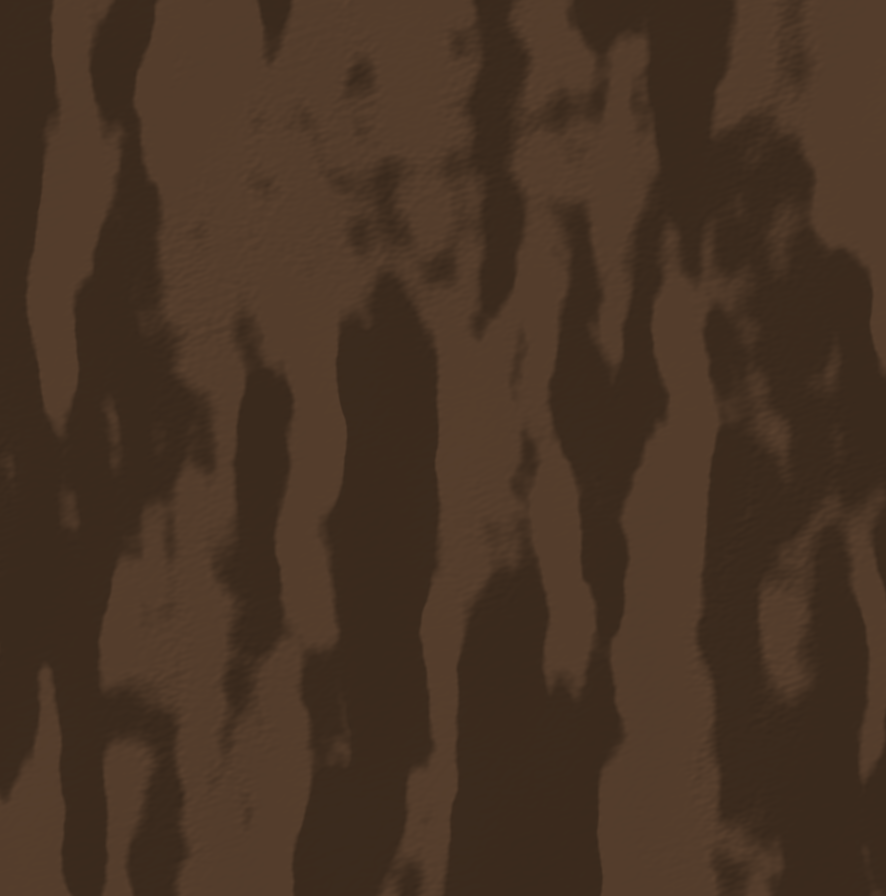
Reproduce this texture procedurally as a WebGL 2 fragment shader.

```glsl
#version 300 es
precision highp float;
// Weathered brown bark: soft-edged vertical streaks in two tones with faint relief.

#define DARK_TONE vec3(0.230, 0.166, 0.115)
#define LIGHT_TONE vec3(0.330, 0.240, 0.173)
#define MASS_FREQ vec2(4.5, 1.3)
#define STREAK_FREQ vec2(12.0, 1.9)
#define LUMP_FREQ vec2(24.0, 8.0)
#define BLOTCH_FREQ vec2(25.0, 18.0)
#define GRAIN_FREQ vec2(95.0, 150.0)
#define THRESHOLD 0.01
#define SHARP_EDGE 0.055
#define SOFT_EDGE 0.19
#define WARP 0.014
#define RELIEF 0.035

uniform vec2 u_resolution;
out vec4 fragColor;

vec2 hashGradient(vec2 cell) {
    float h = fract(sin(dot(cell, vec2(127.1, 311.7))) * 43758.5453);
    float angle = 6.28318 * h;
    return vec2(cos(angle), sin(angle));
}

// Gradient noise, roughly -0.7 to 0.7
float noise(vec2 p) {
    vec2 cell = floor(p);
    vec2 f = fract(p);
    vec2 w = f * f * f * (f * (f * 6.0 - 15.0) + 10.0);
    vec2 e = vec2(1.0, 0.0);
    float a = dot(hashGradient(cell), f);
    float b = dot(hashGradient(cell + e.xy), f - e.xy);
    float c = dot(hashGradient(cell + e.yx), f - e.yx);
    float d = dot(hashGradient(cell + e.xx), f - e.xx);
    return mix(mix(a, b, w.x), mix(c, d, w.x), w.y);
}

// Where the streaks break up into blurred blotches
float blotchMask(vec2 p) {
    return smoothstep(-0.05, 0.3, noise(p * vec2(5.0, 2.6) + 71.3));
}

// Signed height of the light tone over the dark one
float streakField(vec2 p, float blotchy) {
    vec2 q = p;
    q.x += WARP * noise(p * vec2(6.0, 5.0) + 13.7);
    q.x += 0.3 * WARP * noise(p * vec2(20.0, 22.0) + 5.1);
    float field = 0.55 * noise(q * MASS_FREQ + 3.4);
    field += noise(q * STREAK_FREQ + 27.6);
    field += 0.45 * noise(q * LUMP_FREQ + 41.2);
    field += (0.10 + 0.38 * blotchy) * noise(q * BLOTCH_FREQ + 58.9);
    field += 0.045 * noise(p * vec2(75.0, 60.0) + 9.5);
    return field;
}

// Fine slanted wrinkles
float grain(vec2 p) {
    vec2 slanted = vec2(p.x + 0.4 * p.y, p.y - 0.35 * p.x);
    return noise(slanted * GRAIN_FREQ) + 0.6 * noise(slanted * vec2(45.0, 75.0) + 33.0);
}

void main() {
    vec2 p = gl_FragCoord.xy / u_resolution.y;

    // Two flat tones joined by edges of varying softness
    float blotchy = blotchMask(p);
    float field = streakField(p, blotchy) - THRESHOLD;
    float edge = mix(SHARP_EDGE, SOFT_EDGE, blotchy);
    float tone = smoothstep(-edge, edge, field);
    vec3 color = mix(DARK_TONE, LIGHT_TONE, tone);

    // Relief lit from the upper left, strongest along the edges
    vec2 toLight = vec2(-0.0018, 0.0022);
    float slope = grain(p) - grain(p + toLight);
    float border = exp(-pow(field / (edge * 1.5), 2.0));
    float roughness = (0.12 + 0.88 * border) * (0.5 + 0.5 * blotchy);
    color *= 1.0 + 4.0 * RELIEF * slope * roughness;

    // Slight unevenness inside each tone
    color *= 1.0 + 0.02 * noise(p * vec2(9.0, 5.0) + 80.0);

    fragColor = vec4(color, 1.0);
}
```
